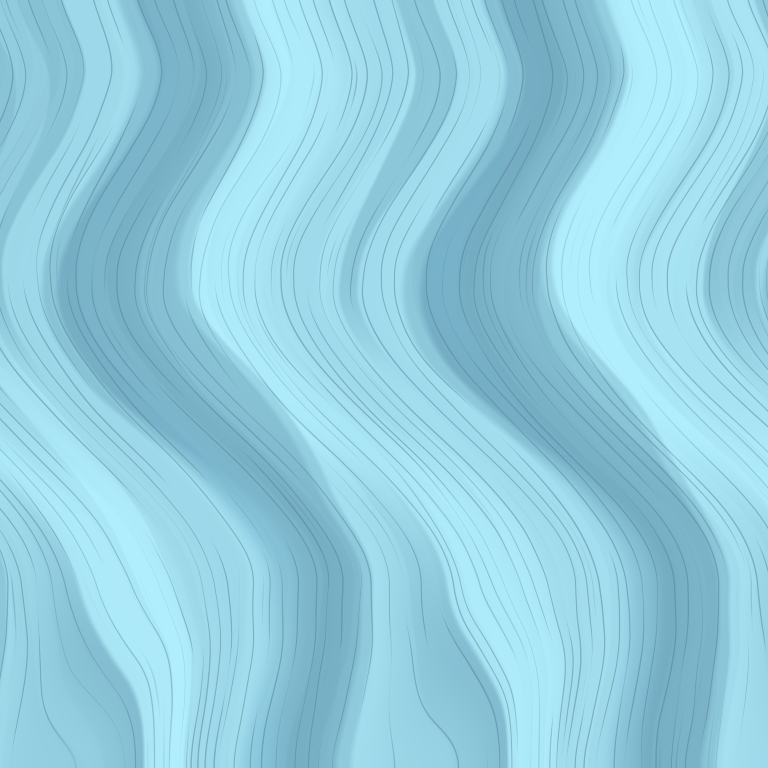
A Shadertoy shader for this background:

```glsl
// Pale blue wavy ribbons with thin contour lines flowing down the canvas.
#define PERIOD 0.475
#define LINE_GAP 0.0190
#define LINE_WIDTH 0.00052
#define LINE_OPACITY 0.48
#define WOBBLE 0.018
#define TERRACE 0.17
#define SHADE vec3(0.450, 0.670, 0.755)
#define LIGHT vec3(0.695, 0.935, 0.992)
#define BLUE_TINT vec3(0.48, 0.73, 0.84)
#define INK vec3(0.32, 0.49, 0.57)

float hash(vec2 p) {
    return fract(sin(dot(p, vec2(127.1, 311.7))) * 43758.5453);
}

float noise(vec2 p) {
    vec2 i = floor(p), f = fract(p);
    f = f * f * (3.0 - 2.0 * f);
    return mix(mix(hash(i), hash(i + vec2(1, 0)), f.x),
               mix(hash(i + vec2(0, 1)), hash(i + vec2(1, 1)), f.x), f.y);
}

// Soft-edged interval from lo to hi
float band(float lo, float hi, float soft, float x) {
    return smoothstep(lo - soft, lo + soft, x) * (1.0 - smoothstep(hi - soft, hi + soft, x));
}

// Flat random steps with narrow smooth borders
float terraces(float x, float seed) {
    float i = floor(x);
    return mix(hash(vec2(i, seed)), hash(vec2(i + 1.0, seed)), smoothstep(0.90, 1.0, x - i)) - 0.5;
}

// Centre of the first dark ribbon; y runs downward
float ribbonCentre(float y) {
    return 0.228 + 0.034 * smoothstep(-0.03, 0.10, y)
         - 0.108 * smoothstep(0.09, 0.358, y)
         + 0.267 * smoothstep(0.371, 0.762, y)
         - 0.022 * smoothstep(0.82, 1.0, y);
}

float ribbonIndex(float u) {
    return floor(u / PERIOD + 0.2);
}

// Coordinate across the flow, constant along each contour
float flowAcross(vec2 p) {
    float q = p.x - ribbonCentre(p.y);
    q += WOBBLE * (noise(vec2(q * 7.0, p.y * 5.0) + 3.0) - 0.5);
    q += 0.25 * WOBBLE * (noise(vec2(q * 22.0, p.y * 15.0)) - 0.5);
    float s = q - PERIOD * ribbonIndex(q);
    float bend = smoothstep(0.05, 0.25, s) * (1.0 - smoothstep(0.25, 0.38, s));
    return q - 0.12 * bend * smoothstep(0.71, 1.0, p.y);
}

// Brightness of the ribbons: 0 is shade, 1 is light
float ribbonTone(float u, float y) {
    float index = ribbonIndex(u);
    float s = u - PERIOD * index;
    float a = s > 0.5 * PERIOD ? s - PERIOD : s;
    float lower = smoothstep(0.5, 0.68, y);

    // Light slopes
    float glow = mix(band(0.09, 0.19, 0.03, s), band(0.13, 0.27, 0.05, s), lower);
    float tone = 0.75 + 0.23 * glow;

    // Upper secondary strip, wider in the outer ribbons
    float start = 0.277 - 0.10 * step(index, -0.5) + 0.018 * smoothstep(0.15, 0.35, y);
    float end = 0.329 - 0.012 * smoothstep(0.15, 0.35, y) + 0.045 * step(0.5, index);
    float strip = band(start, end, 0.003, s) * (1.0 - smoothstep(0.36, 0.52, y));
    tone = mix(tone, 0.36, 0.85 * strip);

    // Lower fold, shaded up to a crisp right edge
    float fold = smoothstep(0.045, 0.14, s) * (1.0 - smoothstep(0.146, 0.154, s));
    tone = mix(tone, 0.20, 0.8 * fold * smoothstep(0.54, 0.88, y));

    // Main dark ribbon, widest on the diagonal
    float widen = exp(-pow((y - 0.51) / 0.11, 2.0));
    float leftBulge = 0.020 * exp(-pow((y - 0.37) / 0.12, 2.0));
    float leftEdge = -0.079 - 0.026 * widen - leftBulge;
    float rightEdge = 0.079 + 0.034 * widen - 0.022 * lower;
    float left = 0.5 * smoothstep(leftEdge - 0.006, leftEdge + mix(0.006, 0.03, lower), a)
               + 0.5 * smoothstep(leftEdge + 0.016, leftEdge + mix(0.028, 0.06, lower), a);
    float right = 0.45 * (1.0 - smoothstep(rightEdge - 0.018, rightEdge - 0.008, a))
                + 0.55 * (1.0 - smoothstep(rightEdge - 0.002, rightEdge + 0.006, a));
    float depth = 0.07 + 0.21 * smoothstep(-0.03, 0.06, a) * (1.0 - 0.5 * lower);
    return mix(tone, depth, left * right);
}

// Broken contour strokes; across is divided by slope to keep an even width
float strokes(float u, float y, float slope, float seed, float cover) {
    float k = u / LINE_GAP + seed * 0.37;
    float id = floor(k);
    float along = noise(vec2(id * 7.3 + seed, y * 9.0));
    float place = 0.5 + 0.6 * (noise(vec2(id * 3.7 + seed, y * 7.0 + 11.0)) - 0.5);
    float away = abs(fract(k) - place) * LINE_GAP / slope;
    float presence = smoothstep(1.0 - cover, 1.30 - cover, along);
    float width = LINE_WIDTH * (0.3 + 1.2 * presence * along);
    float pixel = 1.0 / iResolution.y;
    return presence * (1.0 - smoothstep(width - 0.5 * pixel, width + 0.8 * pixel, away));
}

void mainImage(out vec4 fragColor, in vec2 fragCoord) {
    vec2 p = fragCoord / iResolution.xy;
    p.y = 1.0 - p.y;
    float u = flowAcross(p);
    vec2 e = vec2(0.001, 0.0);
    vec2 grad = vec2(flowAcross(p + e) - u, flowAcross(p + e.yx) - u) / e.x;
    float slope = max(length(grad), 0.35);

    // Ribbon shading with flat terraces that drift across the flow
    float tone = ribbonTone(u, p.y);
    float drift = noise(vec2(u * 4.0, p.y * 4.0));
    tone += TERRACE * terraces(u / (2.2 * LINE_GAP) + 1.3 * drift, 4.0);
    tone += 0.4 * TERRACE * terraces(u / LINE_GAP - 1.6 * drift, 9.0);
    vec3 color = mix(SHADE, LIGHT, clamp(tone, 0.02, 1.0));

    // Bluer left flank of each dark ribbon
    float a = u - PERIOD * round(u / PERIOD);
    color = mix(color, BLUE_TINT, 0.45 * band(-0.08, -0.03, 0.015, a) * noise(p * vec2(4.0, 6.0)));

    // Ink lines, long then short, sparse on the brightest slopes
    float ink = strokes(u, p.y, slope, 1.0, 0.80);
    ink = max(ink, 0.8 * strokes(u, p.y, slope, 2.4, 0.27));
    ink *= 1.0 - 0.55 * smoothstep(0.82, 1.0, tone);
    color = mix(color, INK, LINE_OPACITY * ink);
    fragColor = vec4(color, 1.0);
}
```
